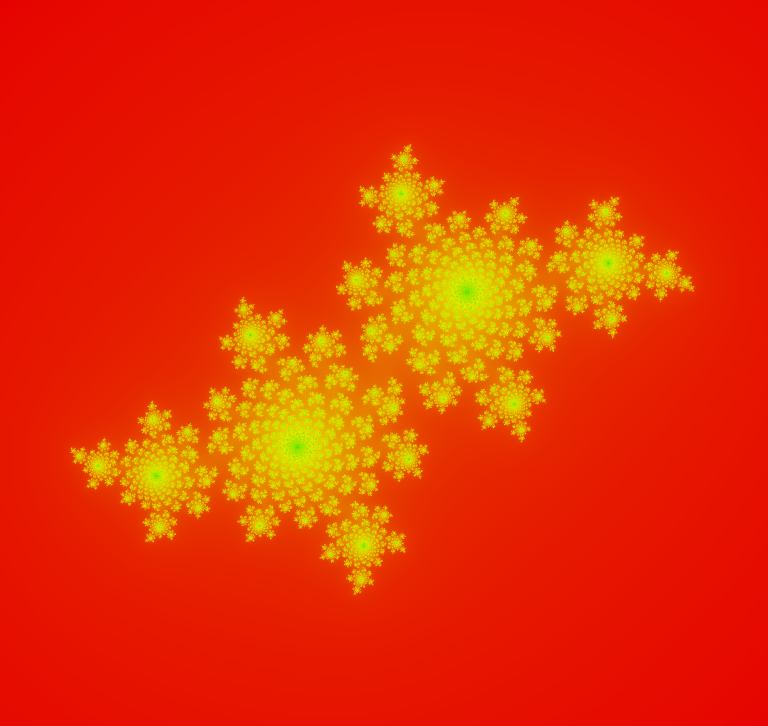
Write a Shadertoy shader that draws this background.

```glsl
const vec2 JULIA_C = vec2(-0.4, -0.6);       // constant added at every step
const vec2 CENTER = vec2(-0.007, -0.029);    // place of the plane's zero, from mid canvas
const float VIEW_HEIGHT = 3.21;              // plane units over the canvas height
const float ESCAPE_RADIUS = 64.0;
const int MAX_STEPS = 500;
const float STEP_OFFSET = -0.15;             // sets the escape level drawn in pure red
const float HUE_SCALE = 5.4;                 // degrees of hue at one step
const float HUE_POWER = 0.5;                 // compresses the hue of slow escapes
const float BRIGHTNESS = 0.9;
const int SAMPLES = 2;                       // sub-samples along each axis

vec2 complexSquare(vec2 z) {
    return vec2(z.x * z.x - z.y * z.y, 2.0 * z.x * z.y);
}

// Continuous number of steps before the point escapes
float escapeSteps(vec2 z) {
    for (int steps = 0; steps < MAX_STEPS; steps++) {
        float radius = length(z);
        if (radius > ESCAPE_RADIUS) {
            return max(float(steps) - log2(log(radius)) + STEP_OFFSET, 0.0);
        }
        z = complexSquare(z) + JULIA_C;
    }
    return float(MAX_STEPS);
}

// Fully saturated colour for a hue in degrees
vec3 hueColor(float degrees) {
    vec3 turn = mod(degrees / 60.0 + vec3(0.0, 4.0, 2.0), 6.0);
    return BRIGHTNESS * clamp(abs(turn - 3.0) - 1.0, 0.0, 1.0);
}

void mainImage(out vec4 fragColor, in vec2 fragCoord) {
    vec3 color = vec3(0.0);

    // Average a small grid of samples to smooth the fine edges
    for (int j = 0; j < SAMPLES; j++) {
        for (int i = 0; i < SAMPLES; i++) {
            vec2 offset = (vec2(i, j) + 0.5) / float(SAMPLES) - 0.5;
            vec2 point = (fragCoord + offset - 0.5 * iResolution.xy) / iResolution.y;
            vec2 z = point * VIEW_HEIGHT - CENTER;
            color += hueColor(HUE_SCALE * pow(escapeSteps(z), HUE_POWER));
        }
    }

    fragColor = vec4(color / float(SAMPLES * SAMPLES), 1.0);
}
```
